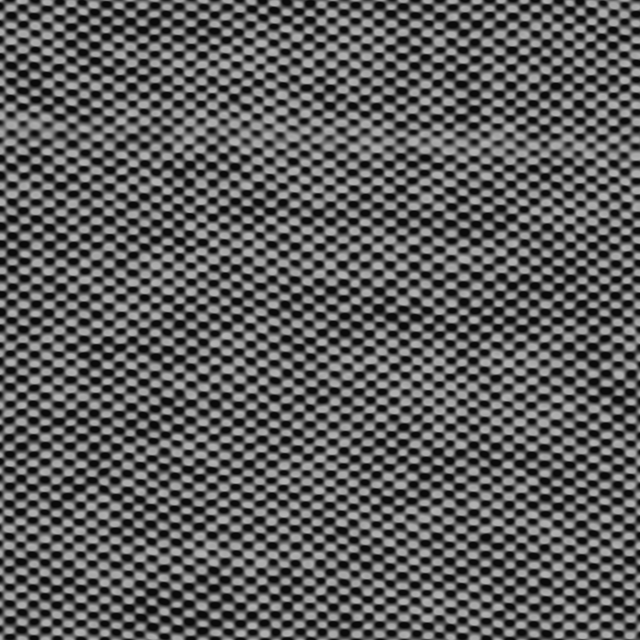
This texture is drawn by a Shadertoy shader. Its source:

```glsl
// Coarse grey weave: pale domed stitches in a staggered lattice with black gaps.
// A product of cosines forms the lattice, a second harmonic sharpens each lower
// edge, and value noise bends the threads and varies their brightness.

#define COLUMNS 27.0        // stitches across
#define ROWS 38.0           // stitches up, within one column
#define TILT 0.033          // fall of the rows over the canvas width
#define UNDERCUT 0.22       // sharpness of the shadow below a stitch
#define SOFTNESS 0.80       // half width of the dark to light ramp
#define BEND 0.16           // thread wander, in stitches
#define WEAR 0.20           // brightness change between stitches
#define BAND_HEIGHT 0.80    // pale worn band at the left edge
#define GAP_COLOR vec3(0.035)
#define THREAD_COLOR vec3(0.675)

const float TAU = 6.2831853;

float hash(vec2 p) {
    vec3 q = fract(vec3(p.xyx) * 0.1031);
    q += dot(q, q.yzx + 33.33);
    return fract((q.x + q.y) * q.z);
}

// Smooth value noise in -1..1
float noise(vec2 p) {
    vec2 cell = floor(p);
    vec2 f = fract(p);
    f = f * f * (3.0 - 2.0 * f);
    float low = mix(hash(cell), hash(cell + vec2(1, 0)), f.x);
    float high = mix(hash(cell + vec2(0, 1)), hash(cell + vec2(1, 1)), f.x);
    return 2.0 * mix(low, high, f.y) - 1.0;
}

// Height of the weave: peaks at whole cells and at their centres
float weave(vec2 cell) {
    vec2 a = TAU * cell;
    float lattice = cos(a.x) * cos(a.y);
    float undercut = sin(2.0 * a.y) * (0.6 + 0.4 * cos(2.0 * a.x));
    return lattice - UNDERCUT * undercut;
}

void mainImage(out vec4 fragColor, in vec2 fragCoord) {
    vec2 uv = fragCoord / iResolution.xy;
    float rowHeight = uv.y + TILT * uv.x;
    vec2 cell = vec2(COLUMNS * uv.x, ROWS * rowHeight);

    // Slow drift of the threads plus a small jitter of single stitches
    vec2 drift = vec2(noise(uv * 5.0 + 11.0), noise(uv * 6.0 + 37.0));
    vec2 jitter = vec2(noise(cell * 1.5 + 71.0), noise(cell * 1.5 + 93.0));
    float height = weave(cell + BEND * drift + 0.05 * jitter);

    // Uneven stitches, streaks along the rows and one pale band
    float wear = noise(cell * vec2(1.3, 1.8) + 5.0);
    float streak = noise(vec2(uv.x * 4.0, cell.y * 1.2) + 53.0);
    float bandOffset = (rowHeight - BAND_HEIGHT) / 0.025;
    float band = exp(-bandOffset * bandOffset);
    height = height * (1.0 - 0.25 * band) + 0.22 * band;
    height += WEAR * wear + 0.10 * streak;

    float light = smoothstep(-SOFTNESS, SOFTNESS, height);
    vec3 color = mix(GAP_COLOR, THREAD_COLOR, light);
    color *= 1.0 + 0.05 * noise(cell * 4.0 + 19.0);
    fragColor = vec4(color, 1.0);
}
```
